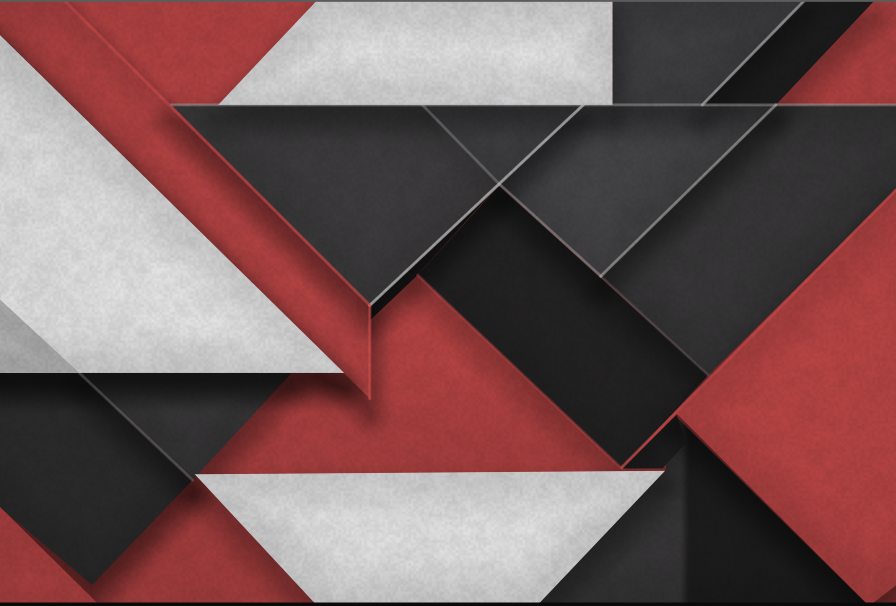
A Shadertoy shader for this background:

```glsl
const vec2 CANVAS = vec2(7.68, 5.20);
const vec3 RED = vec3(0.66, 0.245, 0.245);
const vec3 WHITE = vec3(0.81, 0.81, 0.815);
const vec3 SLATE = vec3(0.245, 0.24, 0.25);
const vec3 CHARCOAL = vec3(0.18, 0.175, 0.18);
const vec3 INK = vec3(0.125, 0.12, 0.122);

float hash(vec2 p) {
    vec3 q = fract(vec3(p.xyx) * 0.1031);
    q += dot(q, q.yzx + 33.33);
    return fract((q.x + q.y) * q.z);
}

float valueNoise(vec2 p) {
    vec2 cell = floor(p), f = fract(p);
    f = f * f * (3.0 - 2.0 * f);
    return mix(mix(hash(cell), hash(cell + vec2(1, 0)), f.x),
               mix(hash(cell + vec2(0, 1)), hash(cell + vec2(1, 1)), f.x), f.y);
}

float segmentDistance(vec2 p, vec2 a, vec2 b) {
    vec2 edge = b - a;
    float along = dot(p - a, edge) / max(dot(edge, edge), 1e-5);
    return length(p - a - edge * clamp(along, 0.0, 1.0));
}

// Signed distance to a quad; a repeated corner makes a triangle
float quadDistance(vec2 p, vec4 ab, vec4 cd) {
    vec2 corners[4] = vec2[4](ab.xy, ab.zw, cd.xy, cd.zw);
    float nearest = 1e3, side = 1.0;
    for (int i = 0; i < 4; i++) {
        vec2 a = corners[i], b = corners[(i + 1) % 4];
        nearest = min(nearest, segmentDistance(p, a, b));
        if ((a.y > p.y) != (b.y > p.y)) {
            float crossing = a.x + (b.x - a.x) * (p.y - a.y) / (b.y - a.y);
            if (p.x < crossing) side = -side;
        }
    }
    return side * nearest;
}

// Card with a soft shadow falling downward and a darker margin
vec3 panel(vec3 under, vec2 p, float px, vec4 ab, vec4 cd, vec3 tint, float shadow) {
    float fall = quadDistance(p + vec2(0.0, 0.14), ab, cd);
    float d = quadDistance(p, ab, cd);
    under *= 1.0 - shadow * (1.0 - smoothstep(-0.10, 0.24, fall));
    vec3 face = tint * mix(0.93, 1.03, smoothstep(0.0, 0.5, -d));
    return mix(under, face, smoothstep(0.6, -0.6, d / px));
}

vec3 ridge(vec3 under, vec2 p, float px, vec2 a, vec2 b, vec3 tint, float strength) {
    float width = 0.010;
    float line = 1.0 - smoothstep(width - px * 0.5, width + px, segmentDistance(p, a, b));
    return mix(under, tint, line * strength);
}

void mainImage(out vec4 fragColor, in vec2 fragCoord) {
    vec2 p = fragCoord / iResolution.xy * CANVAS;
    float px = CANVAS.y / iResolution.y;
    vec3 col = RED * (0.91 + 0.09 * smoothstep(1.0, 2.6, p.y));

    // Lower cards
    vec3 fold = mix(CHARCOAL * 1.1, INK * 0.85, smoothstep(5.82, 5.92, p.x));
    col = panel(col, p, px, vec4(5.80, 1.62, 7.45, 0.0), vec4(4.58, 0.0, 5.70, 1.16), fold, 0.2);
    col = panel(col, p, px, vec4(5.33, 1.18, 5.80, 1.64), vec4(5.88, 1.40, 5.68, 1.18), INK, 0.1);
    col = panel(col, p, px, vec4(0.68, 2.0, 1.65, 1.08), vec4(0.79, 0.18, -1.37, 2.0), CHARCOAL * 0.88, 0.45);
    col = panel(col, p, px, vec4(0.68, 2.0, 2.50, 2.0), vec4(1.65, 1.08, 1.65, 1.08), CHARCOAL * 1.12, 0.35);
    col = panel(col, p, px, vec4(0.0, 0.85, 0.86, 0.0), vec4(0.0, 0.0, 0.0, 0.0), RED, 0.0);

    // Central crossing bands
    col = panel(col, p, px, vec4(4.28, 3.61, 6.07, 1.98), vec4(5.33, 1.18, 3.58, 2.84), INK, 0.2);
    col = panel(col, p, px, vec4(6.65, 4.30, 8.42, 4.30), vec4(6.07, 1.98, 5.15, 2.83), CHARCOAL * 1.1, 0.25);
    col = panel(col, p, px, vec4(5.0, 4.30, 6.65, 4.30), vec4(5.15, 2.83, 4.28, 3.62), SLATE, 0.35);
    col = panel(col, p, px, vec4(4.28, 3.62, 3.58, 2.84), vec4(3.17, 2.45, 3.17, 2.58), INK * 0.8, 0.15);

    // Left ribbon and large triangle
    col = panel(col, p, px, vec4(0.55, 5.2, 3.17, 2.58), vec4(3.17, 1.78, -0.3, 5.2), RED, 0.4);
    col = panel(col, p, px, vec4(1.47, 4.30, 5.0, 4.30), vec4(3.17, 2.58, 3.17, 2.58), CHARCOAL * 1.2, 0.35);
    col = panel(col, p, px, vec4(3.62, 4.30, 5.0, 4.30), vec4(4.28, 3.62, 4.28, 3.62), SLATE * 0.95, 0.08);

    // Upper row
    col = panel(col, p, px, vec4(6.90, 5.2, 7.50, 5.2), vec4(6.65, 4.30, 6.02, 4.30), INK * 0.9, 0.25);
    col = panel(col, p, px, vec4(5.25, 5.2, 6.90, 5.2), vec4(6.02, 4.30, 5.25, 4.30), SLATE * 0.95, 0.25);
    col = panel(col, p, px, vec4(2.72, 5.2, 5.25, 5.2), vec4(5.25, 4.30, 1.87, 4.30), WHITE * 1.01, 0.25);

    // Pale cards and right-hand card
    col = panel(col, p, px, vec4(0.0, 4.90, 2.95, 2.0), vec4(-1.0, 2.0, -1.0, 5.88), WHITE, 0.6);
    col = panel(col, p, px, vec4(0.0, 2.63, 0.68, 2.0), vec4(-1.0, 2.0, -1.0, 3.56), WHITE * 0.83, 0.0);
    col = panel(col, p, px, vec4(1.67, 1.13, 5.70, 1.16), vec4(4.60, 0.0, 2.72, 0.0), WHITE, 0.25);
    col = panel(col, p, px, vec4(7.68, 3.57, 5.80, 1.65), vec4(7.45, 0.0, 9.60, 1.65), RED, 0.4);

    // Lit paper edges
    vec3 glint = vec3(0.72);
    col = ridge(col, p, px, vec2(5.0, 4.30), vec2(3.17, 2.58), glint, 0.75);
    col = ridge(col, p, px, vec2(6.65, 4.30), vec2(5.15, 2.83), glint, 0.55);
    col = ridge(col, p, px, vec2(4.28, 3.62), vec2(5.15, 2.83), glint, 0.40);
    col = ridge(col, p, px, vec2(6.90, 5.2), vec2(6.02, 4.30), glint, 0.65);
    col = ridge(col, p, px, vec2(1.47, 4.30), vec2(7.68, 4.30), glint, 0.40);
    col = ridge(col, p, px, vec2(3.62, 4.30), vec2(4.28, 3.62), glint, 0.30);
    col = ridge(col, p, px, vec2(0.68, 2.0), vec2(1.65, 1.08), glint, 0.25);
    col = ridge(col, p, px, vec2(5.15, 2.83), vec2(6.07, 1.98), glint, 0.15);
    col = ridge(col, p, px, vec2(0.55, 5.2), vec2(3.17, 2.58), RED * 1.2, 0.6);
    col = ridge(col, p, px, vec2(3.17, 2.58), vec2(3.17, 1.78), RED * 1.2, 0.6);
    col = ridge(col, p, px, vec2(5.33, 1.19), vec2(7.68, 3.57), RED * 1.2, 0.7);
    col = ridge(col, p, px, vec2(3.58, 2.84), vec2(5.33, 1.18), RED * 1.1, 0.4);

    // Paper grain, vignette and frame
    col *= 1.0 + 0.05 * (valueNoise(p * 9.0) - 0.5) + 0.07 * (valueNoise(p * 45.0) - 0.5);
    vec2 fromCenter = p / CANVAS - 0.5;
    col *= 1.03 - 0.16 * dot(fromCenter, fromCenter);
    col = mix(col, vec3(0.04), 1.0 - smoothstep(0.03 - px * 0.5, 0.03 + px * 0.5, p.y));
    col = mix(col, vec3(0.36), smoothstep(5.185 - px * 0.5, 5.185 + px * 0.5, p.y));
    fragColor = vec4(clamp(col, 0.0, 1.0), 1.0);
}
```
